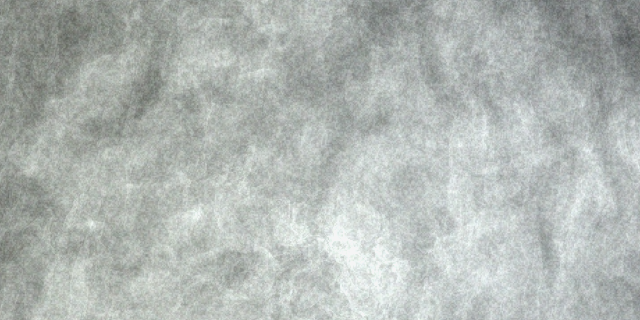
Reproduce this texture procedurally as a WebGL 2 fragment shader.

```glsl
#version 300 es
precision highp float;
// Worn grey plaster: a soft pool of light over warped noise clouds,
// slanted trowel drags, flaked crests with one sharp side, a few pale
// creases and fine grain, tinted from olive at left to blue at right.

uniform vec2 u_resolution;
out vec4 fragColor;

float hash(vec2 cell) {
    uvec2 u = uvec2(ivec2(cell) + 4096);
    uint h = u.x * 73856093u ^ u.y * 19349663u;
    h = (h ^ (h >> 15)) * 2246822519u;
    h = (h ^ (h >> 13)) * 3266489917u;
    return float((h ^ (h >> 16)) & 65535u) / 65535.0;
}

float noise(vec2 p) {
    vec2 i = floor(p), f = p - i;
    f = f * f * (3.0 - 2.0 * f);
    return mix(mix(hash(i), hash(i + vec2(1, 0)), f.x),
               mix(hash(i + vec2(0, 1)), hash(i + vec2(1, 1)), f.x), f.y);
}

mat2 rotation(float a) {
    return mat2(cos(a), -sin(a), sin(a), cos(a));
}

float fbm(vec2 p) {
    float sum = 0.0, weight = 0.5;
    for (int i = 0; i < 5; i++) {
        sum += weight * noise(p);
        p = rotation(0.6) * p * 2.03 + 17.3;
        weight *= 0.52;
    }
    return sum;
}

// Noise stretched along the direction of the given angle
float drag(vec2 p, float angle, vec2 scale) {
    return fbm(rotation(angle) * p * scale);
}

// Bright on one side of a contour, fading slowly behind it
float crest(float field, float level) {
    float d = field - level;
    return smoothstep(-0.03, 0.03, d) * exp(-max(d, 0.0) * 7.0);
}

// Thin tapered pale creases, scattered over the left half
float creases(vec2 p) {
    float sum = 0.0;
    for (int i = 0; i < 11; i++) {
        float k = float(i);
        vec2 center = vec2(0.1 + 0.9 * hash(vec2(k, 3)), 0.15 + 0.8 * hash(vec2(k, 7)));
        float size = 0.07 + 0.09 * hash(vec2(k, 11));
        vec2 q = rotation(-1.2 + 1.9 * hash(vec2(k, 19))) * (p - center);
        q.y += q.x * q.x * 1.5 + 0.015 * (noise(p * 28.0 + k) - 0.5);
        float taper = smoothstep(size, 0.0, abs(q.x));
        float side = q.y > 0.0 ? 0.004 : 0.016;
        sum += taper * exp(-q.y * q.y / (side * side)) * (0.4 + 0.6 * noise(p * 45.0));
    }
    return sum;
}

void main() {
    vec2 p = gl_FragCoord.xy / u_resolution.y;
    float across = gl_FragCoord.x / u_resolution.x;
    vec2 warp = vec2(fbm(p * 5.0 + 3.0), fbm(p * 5.0 + 41.0)) - 0.5;
    vec2 w = p + 0.16 * warp;

    // Light pool and darker upper right corner
    vec2 pool = (p - vec2(1.15, 0.2)) / vec2(0.85, 0.7);
    float tone = 0.602 + 0.22 * exp(-dot(pool, pool));
    vec2 corner = (p - vec2(2.05, 1.05)) / vec2(0.45, 0.3);
    tone -= 0.15 * exp(-dot(corner, corner));
    tone += 0.06 * exp(-dot(p - vec2(1.65, 0.6), p - vec2(1.65, 0.6)) * 9.0);

    // Broad clouds and trowel drags, diagonal at left and steep at right
    tone += 0.26 * (fbm(w * 4.0 + 9.0) - 0.5);
    tone += 0.2 * (fbm(w * 10.0 + 23.0) - 0.5);
    float diagonal = drag(w, 0.75, vec2(4.0, 12.0));
    float steep = drag(w + 5.0, 1.75, vec2(4.0, 13.0));
    tone += 0.27 * (mix(diagonal, steep, smoothstep(0.45, 0.75, across)) - 0.5);

    // Flaked crests, strongest around the middle
    float middle = exp(-pow((p.x - 1.05) / 0.55, 2.0));
    float patches = smoothstep(0.25, 0.6, noise(p * 4.5 + 30.0));
    float flakes = crest(fbm(w * 10.0 + 60.0), 0.53);
    float chips = crest(fbm(w * 20.0 + 80.0), 0.55);
    float slants = crest(drag(w + 2.0, mix(0.9, 1.8, across), vec2(5.0, 12.0)), 0.54);
    tone += 0.09 * (flakes - 0.3) * (0.5 + 0.5 * patches) * (0.5 + 0.5 * middle);
    tone += 0.085 * (chips - 0.25) * (0.25 + 0.75 * middle) * (0.3 + 0.7 * patches);
    tone += 0.07 * (slants - 0.3) * (1.0 - 0.4 * middle);
    tone += 0.12 * creases(p);

    // Mottling and fine grain
    tone += 0.06 * (noise(p * 55.0) - 0.5) + 0.075 * (noise(p * 120.0 + 7.0) - 0.5);
    tone += 0.11 * (noise(p * 230.0 + 13.0) - 0.5);

    // Cool grey with a shift of hue across and faint colour speckle
    vec3 tint = mix(vec3(-0.01, 0.012, -0.014), vec3(-0.016, 0.007, 0.006), smoothstep(0.1, 0.9, across));
    vec3 speckle = vec3(noise(p * 90.0 + 101.0), noise(p * 90.0 + 202.0), noise(p * 90.0 + 303.0)) - 0.5;
    vec3 color = vec3(tone) + tint + 0.025 * speckle;
    color.r -= 0.03 * (tone - 0.65);
    fragColor = vec4(clamp(color, 0.0, 0.96), 1.0);
}
```
